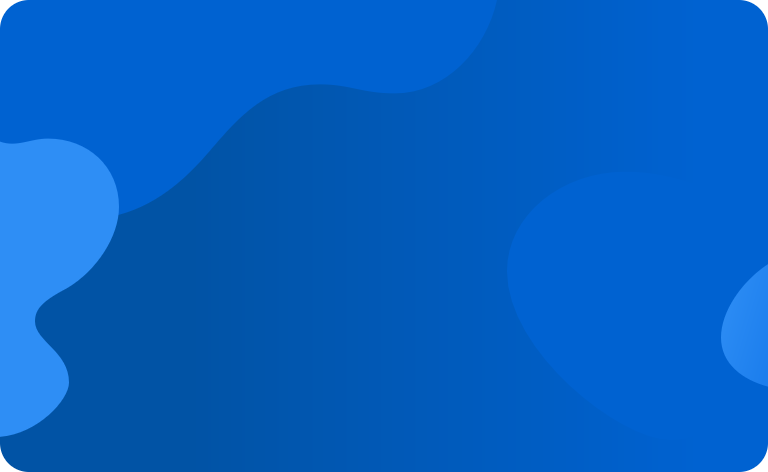
A WebGL 1 fragment shader for this background:

```glsl
precision highp float;
// Blue card background: a horizontal gradient under four smooth blobs, clipped to
// rounded corners. Each blob is a closed path of cubic curves, flattened into short
// edges that give a signed distance for smooth filling.

uniform vec2 u_resolution;

// Canvas space: 7.68 wide, 4.70 tall, y pointing down.
const vec2 CANVAS = vec2(7.68, 4.70);
const int STEPS = 16;

struct Path {
  vec2 point;  // location being measured
  vec2 pen;    // end of the last edge
  float near;  // squared distance to the outline
  float side;  // -1 inside, +1 outside
};

Path moveTo(vec2 point, vec2 start) {
  return Path(point, start, 1e4, 1.0);
}

// Straight edge: update the nearest distance and flip the side at each crossing.
void lineTo(inout Path path, vec2 end) {
  vec2 edge = end - path.pen;
  vec2 rel = path.point - path.pen;
  vec2 gap = rel - edge * clamp(dot(rel, edge) / dot(edge, edge), 0.0, 1.0);
  path.near = min(path.near, dot(gap, gap));
  bvec3 crossing = bvec3(path.point.y >= path.pen.y, path.point.y < end.y,
                         edge.x * rel.y > edge.y * rel.x);
  if (all(crossing) || !any(crossing)) path.side = -path.side;
  path.pen = end;
}

// Cubic curve from the pen through two handles to its end.
void curveTo(inout Path path, vec2 h1, vec2 h2, vec2 end) {
  vec2 start = path.pen;
  for (int i = 1; i <= STEPS; i++) {
    float t = float(i) / float(STEPS);
    float s = 1.0 - t;
    lineTo(path, s * s * s * start + 3.0 * s * s * t * h1
               + 3.0 * s * t * t * h2 + t * t * t * end);
  }
}

float signedDistance(Path path) {
  return path.side * sqrt(path.near);
}

float topWave(vec2 p) {
  Path path = moveTo(p, vec2(4.97, 0.0));
  curveTo(path, vec2(4.86, 0.50), vec2(4.45, 0.93), vec2(3.95, 0.93));
  curveTo(path, vec2(3.62, 0.93), vec2(3.50, 0.84), vec2(3.20, 0.84));
  curveTo(path, vec2(2.68, 0.84), vec2(2.40, 1.15), vec2(2.10, 1.50));
  curveTo(path, vec2(1.86, 1.78), vec2(1.55, 2.07), vec2(1.10, 2.16));
  lineTo(path, vec2(-1.0, 2.20));
  lineTo(path, vec2(-1.0, -1.0));
  lineTo(path, vec2(5.10, -1.0));
  lineTo(path, vec2(4.97, 0.0));
  return signedDistance(path);
}

float leftBlob(vec2 p) {
  Path path = moveTo(p, vec2(0.0, 1.41));
  curveTo(path, vec2(0.17, 1.47), vec2(0.30, 1.38), vec2(0.48, 1.38));
  curveTo(path, vec2(0.88, 1.38), vec2(1.19, 1.66), vec2(1.19, 2.06));
  curveTo(path, vec2(1.19, 2.36), vec2(0.96, 2.70), vec2(0.67, 2.87));
  curveTo(path, vec2(0.42, 3.00), vec2(0.35, 3.08), vec2(0.35, 3.20));
  curveTo(path, vec2(0.35, 3.40), vec2(0.69, 3.50), vec2(0.69, 3.81));
  curveTo(path, vec2(0.69, 3.98), vec2(0.38, 4.32), vec2(0.0, 4.35));
  lineTo(path, vec2(-1.0, 4.40));
  lineTo(path, vec2(-1.0, 1.30));
  lineTo(path, vec2(0.0, 1.41));
  return signedDistance(path);
}

float faintBlob(vec2 p) {
  Path path = moveTo(p, vec2(5.07, 2.70));
  curveTo(path, vec2(5.07, 2.14), vec2(5.62, 1.71), vec2(6.25, 1.71));
  curveTo(path, vec2(6.60, 1.71), vec2(6.90, 1.80), vec2(7.20, 1.95));
  curveTo(path, vec2(7.90, 2.30), vec2(7.30, 3.10), vec2(7.25, 3.75));
  curveTo(path, vec2(7.20, 4.10), vec2(7.10, 4.38), vec2(6.70, 4.38));
  curveTo(path, vec2(6.20, 4.38), vec2(5.07, 3.50), vec2(5.07, 2.70));
  return signedDistance(path);
}

float rightBlob(vec2 p) {
  Path path = moveTo(p, vec2(7.68, 2.63));
  curveTo(path, vec2(7.42, 2.80), vec2(7.21, 3.10), vec2(7.21, 3.36));
  curveTo(path, vec2(7.21, 3.62), vec2(7.42, 3.78), vec2(7.68, 3.85));
  lineTo(path, vec2(8.50, 4.05));
  lineTo(path, vec2(8.50, 2.15));
  lineTo(path, vec2(7.68, 2.63));
  return signedDistance(path);
}

float roundedCard(vec2 p) {
  vec2 q = abs(p - 0.5 * CANVAS) - 0.5 * CANVAS + 0.29;
  return length(max(q, 0.0)) + min(max(q.x, q.y), 0.0) - 0.29;
}

// One-pixel soft coverage of a signed distance.
float fill(float d) {
  return clamp(0.5 - d * u_resolution.y / CANVAS.y, 0.0, 1.0);
}

void main() {
  vec2 uv = gl_FragCoord.xy / u_resolution;
  vec2 p = vec2(uv.x, 1.0 - uv.y) * CANVAS;
  vec3 royal = vec3(0.0, 0.384, 0.82);
  vec3 sky = vec3(0.18, 0.555, 0.96);

  vec3 color = mix(vec3(0.004, 0.325, 0.647), royal, clamp((p.x - 1.9) / 5.1, 0.0, 1.0));
  color = mix(color, royal, fill(faintBlob(p)));
  color = mix(color, royal, fill(topWave(p)));
  color = mix(color, sky, fill(leftBlob(p)));
  float shade = clamp((p.x - 7.2 + 0.3 * (p.y - 2.9)) / 0.7, 0.0, 1.0);
  color = mix(color, mix(sky, vec3(0.11, 0.495, 0.93), shade), fill(rightBlob(p)));
  gl_FragColor = vec4(mix(vec3(1.0), color, fill(roundedCard(p))), 1.0);
}
```
